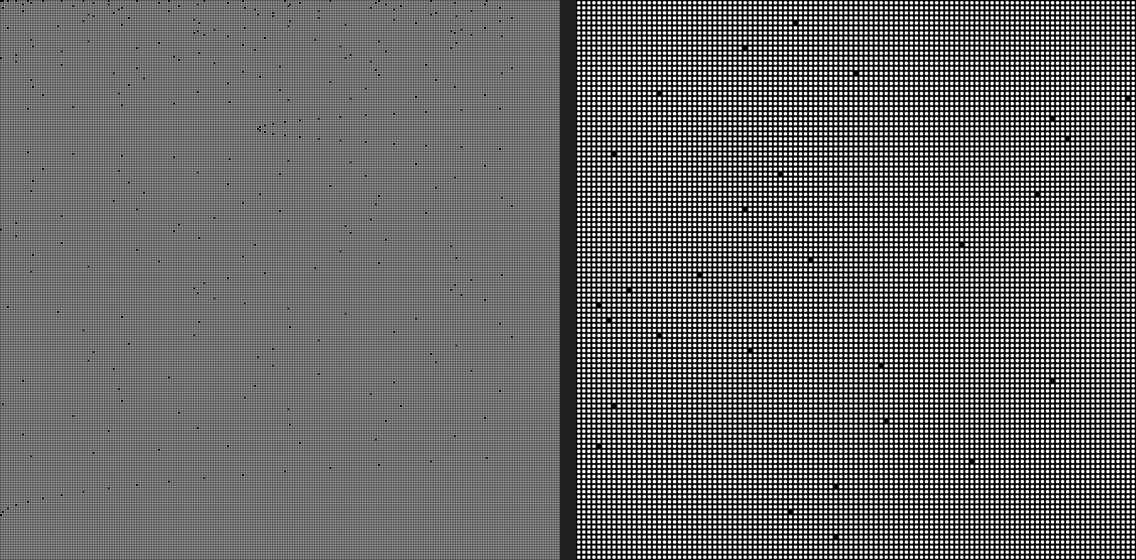
Left: the whole. Right: its middle third, enlarged.
This pattern is drawn by a WebGL 2 fragment shader. Its source:

```glsl
#version 300 es
precision highp float;
// Fine grid of white squares on black, with the perfect squares left out of a row-by-row count.

uniform vec2 u_resolution;
out vec4 fragColor;

const float GRAINS = 1000.0;          // smallest parts across the canvas
const int CELL_GRAINS = 3;            // grains per cell
const int GAP_GRAINS = 1;             // black line at the left and top of each cell
const int COUNT_WIDTH = 306;          // cells counted per row
const int LARGEST_ROOT = 306;         // last root whose square is left out
const float FILTER_LOBES = 3.0;       // reach of the smoothing filter
const float PI = 3.14159;
const vec3 LINE_COLOR = vec3(0.0);
const vec3 SQUARE_COLOR = vec3(1.0);

// True where the running number of the cell is a perfect square.
bool isLeftOut(ivec2 cell) {
    if (cell.x >= COUNT_WIDTH) return false;
    int number = cell.y * COUNT_WIDTH + cell.x;
    int root = int(sqrt(float(number)) + 0.5);
    return root <= LARGEST_ROOT && root * root == number;
}

// Brightness of one grain, counted from the top left.
float grainLight(ivec2 grain) {
    ivec2 cell = grain / CELL_GRAINS;
    ivec2 inCell = grain - cell * CELL_GRAINS;
    bool inGap = min(inCell.x, inCell.y) < GAP_GRAINS;
    return inGap || isLeftOut(cell) ? 0.0 : 1.0;
}

// Windowed sinc: flattens the fine grid but keeps the single gaps dark.
float lanczos(float x) {
    float t = abs(x) * PI;
    if (t < 0.001) return 1.0;
    if (abs(x) >= FILTER_LOBES) return 0.0;
    return FILTER_LOBES * sin(t) * sin(t / FILTER_LOBES) / (t * t);
}

void main() {
    // Pixel center and filter size in grains.
    vec2 uv = gl_FragCoord.xy / u_resolution;
    vec2 center = vec2(uv.x, 1.0 - uv.y) * GRAINS;
    vec2 scale = max(GRAINS / u_resolution, 1.0);
    vec2 reach = FILTER_LOBES * scale;
    ivec2 first = ivec2(max(ceil(center - reach - 0.5), 0.0));
    ivec2 last = ivec2(min(floor(center + reach - 0.5), GRAINS - 1.0));

    // Weighted mean of the grains within reach.
    float light = 0.0;
    float total = 0.0;
    for (int y = first.y; y <= last.y; y++) {
        float weightY = lanczos((float(y) + 0.5 - center.y) / scale.y);
        for (int x = first.x; x <= last.x; x++) {
            float weight = weightY * lanczos((float(x) + 0.5 - center.x) / scale.x);
            light += weight * grainLight(ivec2(x, y));
            total += weight;
        }
    }
    float coverage = clamp(light / total, 0.0, 1.0);
    fragColor = vec4(mix(LINE_COLOR, SQUARE_COLOR, coverage), 1.0);
}
```
